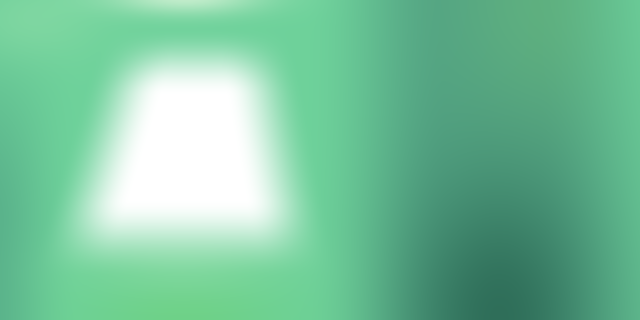
Reproduce this background procedurally as a Shadertoy shader.

```glsl
const vec2 CANVAS = vec2(2.0, 1.0);

const vec3 MINT   = vec3(0.430, 0.820, 0.605);
const vec3 TEAL   = vec3(0.345, 0.690, 0.540);
const vec3 SHADE  = vec3(0.325, 0.640, 0.515);
const vec3 MOSS   = vec3(0.370, 0.690, 0.500);
const vec3 DEEP   = vec3(0.175, 0.420, 0.340);
const vec3 LEAF   = vec3(0.430, 0.820, 0.530);
const vec3 PALE   = vec3(0.540, 0.860, 0.650);
const vec3 CREAM  = vec3(0.800, 0.940, 0.820);
const vec3 WHITE  = vec3(1.0);

// Glow edges: position at the base, and slope of each side.
const float GLOW_BASE = 0.35;
const float GLOW_LEFT = 0.275;
const float GLOW_RIGHT = 0.895;
const float LEFT_SLOPE = 0.31;
const float RIGHT_SLOPE = -0.19;
const float SIDE_SOFTNESS = 0.125;
const vec2 GLOW_BOTTOM = vec2(0.13, 0.38);
const vec2 GLOW_TOP = vec2(0.70, 0.92);

// Elliptical falloff, one at the centre.
float blob(vec2 p, vec2 centre, vec2 radius) {
    vec2 d = (p - centre) / radius;
    return exp(-dot(d, d));
}

// Soft trapezoid that narrows upward.
float trapezoidGlow(vec2 p) {
    float rise = p.y - GLOW_BASE;
    float left = GLOW_LEFT + LEFT_SLOPE * rise;
    float right = GLOW_RIGHT + RIGHT_SLOPE * rise;
    float sides = smoothstep(left - SIDE_SOFTNESS, left + SIDE_SOFTNESS, p.x)
                * (1.0 - smoothstep(right - SIDE_SOFTNESS, right + SIDE_SOFTNESS, p.x));
    float ends = smoothstep(GLOW_BOTTOM.x, GLOW_BOTTOM.y, p.y)
               * (1.0 - smoothstep(GLOW_TOP.x, GLOW_TOP.y, p.y));
    return sides * ends;
}

void mainImage(out vec4 fragColor, in vec2 fragCoord) {
    vec2 p = fragCoord / iResolution.xy * CANVAS;
    vec3 color = MINT;

    // Cooler left edge, paler in its upper corner
    float leftEdge = 1.0 - smoothstep(-0.05, 0.26, p.x);
    color = mix(color, TEAL, leftEdge * (1.0 - 0.85 * smoothstep(0.3, 0.95, p.y)));
    color = mix(color, PALE, 0.6 * blob(p, vec2(0.10, 0.94), vec2(0.22, 0.13)));

    // Broad shaded band, mossy near the top
    float band = smoothstep(0.95, 1.40, p.x)
               * (1.0 - smoothstep(1.68, 2.12, p.x) * mix(0.65, 1.0, p.y));
    vec3 bandColor = mix(SHADE, MOSS, blob(p, vec2(1.72, 1.0), vec2(0.28, 0.40)));
    color = mix(color, bandColor, band);

    // Deep shadow rising from the lower edge
    color = mix(color, DEEP, 0.95 * blob(p, vec2(1.56, 0.0), vec2(0.29, 0.43)));

    // Warm green below the glow
    color = mix(color, LEAF, blob(p, vec2(0.58, 0.0), vec2(0.32, 0.18)));
    color = mix(color, PALE, 0.6 * blob(p, vec2(0.57, 0.17), vec2(0.30, 0.09)));

    // Main glow and the sliver along the upper edge
    color = mix(color, WHITE, trapezoidGlow(p));
    color = mix(color, CREAM, 0.9 * blob(p, vec2(0.58, 1.01), vec2(0.24, 0.055)));

    fragColor = vec4(color, 1.0);
}
```
